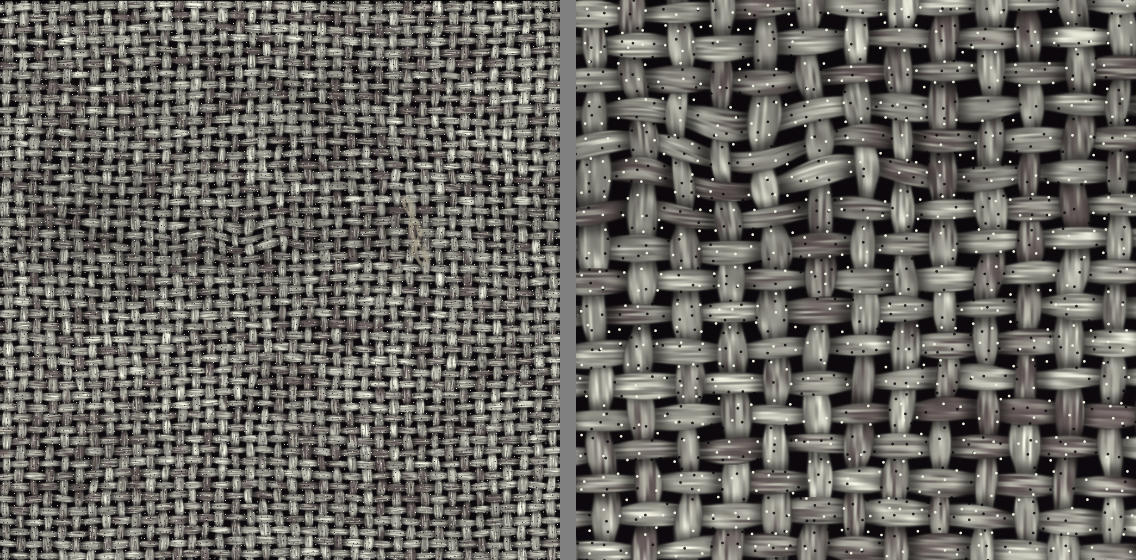
Left: the whole. Right: its middle third, enlarged.
A WebGL 1 fragment shader for this texture:

```glsl
precision highp float;
// Coarse grey plain-weave cloth with uneven yarns, dark gaps, a frayed knot and fine specks.
uniform vec2 u_resolution;

const float PI = 3.14159265;
const vec2 THREADS = vec2(39.0, 49.0);   // warp across, weft down
const vec3 GAP = vec3(0.045, 0.03, 0.045);
const vec3 BROWN = vec3(0.37, 0.33, 0.325);
const vec3 GREY = vec3(0.57, 0.565, 0.53);
const vec3 PALE = vec3(0.78, 0.78, 0.73);
const vec3 STRAW = vec3(0.68, 0.65, 0.57);

float hash(vec2 p) {
  vec3 q = fract(vec3(p.xyx) * 0.1031);
  q += dot(q, q.yzx + 33.33);
  return fract((q.x + q.y) * q.z);
}

float valueNoise(vec2 p) {
  vec2 i = floor(p), f = fract(p);
  f = f * f * (3.0 - 2.0 * f);
  float low = mix(hash(i), hash(i + vec2(1.0, 0.0)), f.x);
  float high = mix(hash(i + vec2(0.0, 1.0)), hash(i + 1.0), f.x);
  return mix(low, high, f.y);
}

// Height of a yarn as it passes over (+1) and under (-1) its neighbours.
float yarnLift(float across, float along) {
  return (1.0 - 2.0 * mod(floor(across), 2.0)) * sin(PI * along);
}

// Shaded yarn colour in rgb, coverage in a.
vec4 yarn(float across, float along, float lift, float halfWidth, float soft, float seed) {
  float id = floor(across) + seed;
  float center = 0.5 + 0.24 * (valueNoise(vec2(along * 0.55, id * 7.0)) - 0.5);
  float width = halfWidth * (0.72 + 0.5 * valueNoise(vec2(along * 0.6 + 31.0, id * 5.0)));
  width += 0.045 * lift;
  float d = abs(fract(across) - center);
  float roundness = sqrt(max(0.0, 1.0 - d * d / (width * width)));

  float patches = valueNoise(vec2(along * 0.65 + 9.0, id * 3.0));
  float fibre = valueNoise(vec2(along * 1.6 + across * 2.5, across * 13.0 + seed));
  float tone = 0.22 * hash(vec2(id, seed)) + 0.48 * patches + 0.36 * fibre;
  vec3 color = mix(BROWN, GREY, smoothstep(0.2, 0.55, tone));
  color = mix(color, PALE, smoothstep(0.55, 0.95, tone));
  float shade = mix(0.5, 1.0, roundness) * mix(0.5, 1.08, smoothstep(-0.8, 0.7, lift));
  shade *= 0.82 + 0.36 * fibre;
  return vec4(color * shade, 1.0 - smoothstep(width - soft, width + soft, d));
}

// Slow drift of the threads, with a pulled slub left of the centre.
vec2 drift(vec2 p) {
  vec2 bend = vec2(sin(p.y * 11.0 + 2.0 * sin(p.x * 7.0)), sin(p.x * 9.0 + 1.5 * sin(p.y * 8.0)));
  vec2 fromSlub = (p - vec2(0.43, 0.575)) / vec2(0.12, 0.035);
  float pull = exp(-dot(fromSlub, fromSlub));
  return p + 0.0035 * bend + pull * vec2(0.006, 0.009) * sin(p.x * 45.0 + 1.0);
}

vec3 weave(vec2 p, float pixel) {
  vec2 u = drift(p) * THREADS;
  float warpLift = yarnLift(u.x, u.y);
  float weftLift = -yarnLift(u.y, u.x);
  vec2 soft = 0.035 + 0.6 * pixel * THREADS;
  vec4 warp = yarn(u.x, u.y, warpLift, 0.29, soft.x, 11.0);
  vec4 weft = yarn(u.y, u.x, weftLift, 0.32, soft.y, 83.0);
  float warpOnTop = step(weftLift, warpLift);
  vec4 lower = mix(warp, weft, warpOnTop);
  vec4 upper = mix(weft, warp, warpOnTop);
  vec3 color = mix(GAP, lower.rgb, lower.a);
  return mix(color, upper.rgb, upper.a);
}

// Loose fibres that cross and open into a small loop.
float knot(vec2 p, float pixel) {
  float t = (0.652 - p.y) / 0.135;
  float cover = 0.0;
  for (int k = 0; k < 4; k++) {
    float n = float(k);
    float side = 1.0 - 2.0 * mod(n, 2.0);
    float sway = side * (0.007 + 0.003 * n) * sin(3.0 * PI * t + 0.25 * n) * (0.3 + 0.7 * t);
    float x = 0.723 + 0.036 * t + sway + 0.005 * (valueNoise(vec2(t * 9.0, n * 4.0)) - 0.5);
    cover = max(cover, 1.0 - smoothstep(0.0012, 0.0038 + pixel, abs(p.x - x)));
  }
  float ends = smoothstep(0.0, 0.08, t) * (1.0 - smoothstep(0.9, 1.0, t));
  return cover * ends * (0.45 + 0.5 * valueNoise(p * vec2(260.0, 110.0)));
}

// One jittered dot in some of the cells.
float specks(vec2 p, float cells, float chance, float radius, float pixel, float seed) {
  vec2 id = floor(p * cells);
  vec2 spot = 0.2 + 0.6 * vec2(hash(id + seed), hash(id + seed + 57.0));
  float d = length(fract(p * cells) - spot) / cells;
  float dot = 1.0 - smoothstep(radius - 0.6 * pixel, radius + 0.6 * pixel, d);
  return dot * step(hash(id + seed + 113.0), chance);
}

void main() {
  vec2 p = gl_FragCoord.xy / u_resolution;
  float pixel = 1.0 / min(u_resolution.x, u_resolution.y);
  vec3 color = weave(p, pixel);

  // Broad uneven wear, duller along the middle band.
  float band = exp(-pow((p.y - 0.6) / 0.09, 2.0));
  color *= 0.95 + 0.16 * valueNoise(p * 6.0) - 0.1 * band;

  color = mix(color, STRAW, knot(p, pixel));
  color = mix(color, vec3(0.04), 0.85 * specks(p, 110.0, 0.7, 0.0008, pixel, 5.0));
  color = mix(color, vec3(0.93, 0.94, 0.88), specks(p, 90.0, 0.75, 0.0008, pixel, 29.0));
  color *= 1.0 - 0.8 * smoothstep(0.997, 0.999, p.y);
  gl_FragColor = vec4(color, 1.0);
}
```
